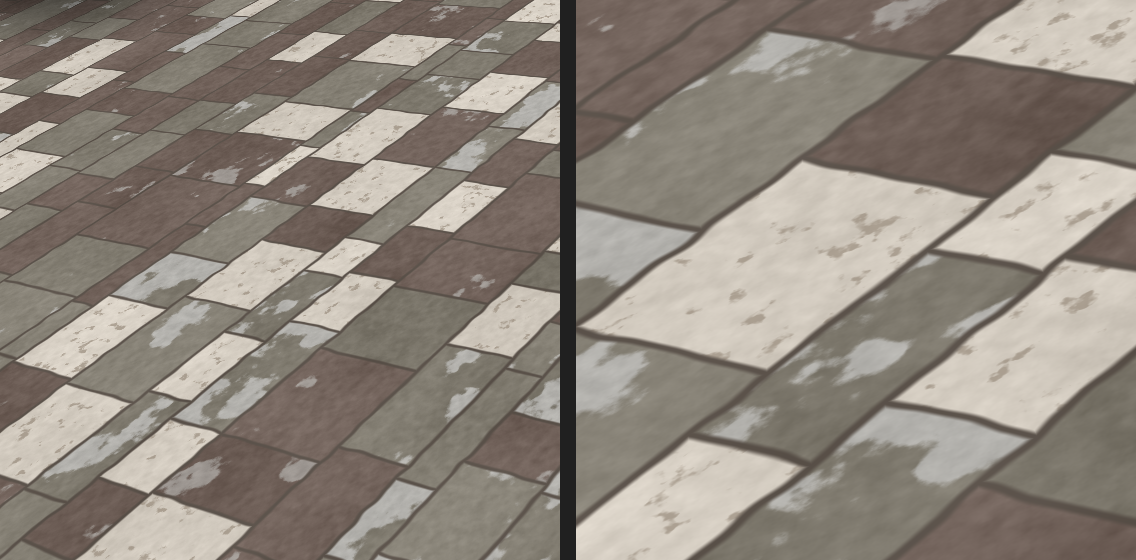
Left, the full canvas; right, a detail of the centre.
A WebGL 1 fragment shader for this texture:

```glsl
precision highp float;
uniform vec2 u_resolution;

float hash(vec2 p) {
  p = fract(p * vec2(0.1031, 0.1130) + 0.37);
  p += dot(p, p.yx + 33.33);
  return fract((p.x + p.y) * p.x * 17.3);
}

float noise(vec2 p) {
  vec2 i = floor(p), f = fract(p);
  f = f * f * (3.0 - 2.0 * f);
  return mix(mix(hash(i), hash(i + vec2(1, 0)), f.x),
             mix(hash(i + vec2(0, 1)), hash(i + vec2(1, 1)), f.x), f.y);
}

float fbm(vec2 p) {
  float sum = 0.0, gain = 0.5;
  for (int i = 0; i < 4; i++) {
    sum += gain * noise(p);
    p = p * 2.1 + 7.3;
    gain *= 0.5;
  }
  return sum / 0.9375;
}

float cross2(vec2 a, vec2 b) { return a.x * b.y - a.y * b.x; }

// Perspective: each axis of the paving converges on its own vanishing point
vec2 groundPlane(vec2 q) {
  vec2 center = vec2(0.5);
  vec2 right = vec2(2.81, -1.29), left = vec2(-3.0, -0.234);
  float depth = cross2(left - right, q - right) / cross2(left - right, center - right);
  return vec2(cross2(normalize(center - right), q - right),
              cross2(normalize(center - left), q - left)) / depth;
}

float edgeAt(float i, float seed) {
  return i + 0.62 * (hash(vec2(i, seed)) - 0.5);
}

// Uneven division of a line: cell index and distance to the nearest edge
vec2 unevenCell(float x, float seed) {
  float i = floor(x);
  if (x < edgeAt(i, seed)) i -= 1.0;
  else if (x > edgeAt(i + 1.0, seed)) i += 1.0;
  return vec2(i, min(x - edgeAt(i, seed), edgeAt(i + 1.0, seed) - x));
}

void main() {
  vec2 uv = gl_FragCoord.xy / u_resolution;
  vec2 ground = groundPlane(vec2(uv.x, 1.0 - uv.y));

  // Slightly ragged bricks laid in long strips
  vec2 rough = ground + 0.003 * (vec2(noise(ground * 60.0), noise(ground * 60.0 + 41.0)) - 0.5);
  vec2 strip = unevenCell(rough.x / 0.075 + 40.0, 3.0);
  vec2 brick = unevenCell(rough.y / 0.125 + 40.0 + 0.6 * hash(vec2(strip.x, 9.0)), strip.x + 17.0);
  vec2 id = vec2(strip.x, brick.x);
  float edge = min(strip.y * 0.075, brick.y * 0.125);

  float kind = hash(id + 5.7);
  float wear = hash(id + 71.3);
  float tone = hash(id + 133.1) - 0.5;
  float grain = fbm(ground * vec2(170.0, 110.0)) - 0.5;
  float stain = fbm(ground * vec2(16.0, 9.0) + 20.0) - 0.5;
  float patches = fbm(ground * vec2(24.0, 15.0) + id * 3.1);

  // Pale bricks alternate with brown and olive ones
  bool pale = mod(id.x + id.y, 2.0) < 0.5 && kind < 0.42;
  bool olive = !pale && hash(id + 211.9) < 0.4;
  vec3 color = vec3(0.435, 0.375, 0.345);
  if (olive) color = vec3(0.505, 0.485, 0.44);
  if (pale) color = vec3(0.83, 0.80, 0.755);
  color += 0.05 * tone + 0.09 * stain + 0.10 * grain;

  if (pale) {
    // Pitted stone
    float pits = smoothstep(0.64, 0.78, fbm(ground * vec2(110.0, 80.0) + 60.0));
    color = mix(color, vec3(0.60, 0.55, 0.49), 0.7 * pits);
  } else {
    // Chalky flakes, heavier on olive bricks
    float limit = olive ? mix(0.76, 0.40, wear * wear) : mix(0.86, 0.64, wear);
    float flake = smoothstep(limit, limit + 0.07, patches + 0.12 * grain);
    vec3 chalk = vec3(0.72, 0.715, 0.70) + 0.12 * grain;
    color = mix(color, chalk, (olive ? 0.9 : 0.65) * flake);
  }

  // Thin joints
  vec3 joint = vec3(0.355, 0.32, 0.29) + 0.06 * stain;
  color = mix(joint, color, smoothstep(0.0005, 0.0036, edge));

  // Shade toward the far left corner
  color *= 1.0 - 0.45 * smoothstep(0.28, 0.0, length((uv - vec2(0.08, 1.03)) * vec2(0.8, 2.0)));
  gl_FragColor = vec4(color, 1.0);
}
```
